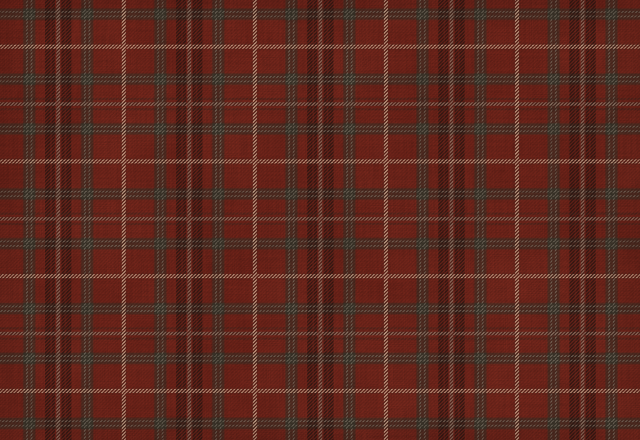
A Shadertoy shader for this texture:

```glsl
float hash(vec2 p) {
    return fract(sin(dot(p, vec2(127.1, 311.7))) * 43758.5453);
}

float noise(vec2 p) {
    vec2 i = floor(p), f = fract(p);
    f = f * f * (3.0 - 2.0 * f);
    return mix(mix(hash(i), hash(i + vec2(1, 0)), f.x),
               mix(hash(i + vec2(0, 1)), hash(i + vec2(1, 1)), f.x), f.y);
}

// Soft stripes of a given half width, one per axis
vec2 stripe(vec2 d, vec2 halfWidth, float blur) {
    return 1.0 - smoothstep(halfWidth - blur, halfWidth + blur, abs(d));
}

void mainImage(out vec4 fragColor, in vec2 fragCoord) {
    // The canvas is 768 units wide, with y running down
    float unit = 768.0 / iResolution.x;
    vec2 p = vec2(fragCoord.x, iResolution.y - fragCoord.y) * unit;
    float blur = max(0.7 * unit, 0.6);

    // Mirrored sett: distance to the cream line and to the opposite centre
    vec2 period = vec2(157.3, 137.7);
    vec2 fromCream = abs(mod(p - vec2(148.5, 56.0) + 0.5 * period, period) - 0.5 * period);
    vec2 fromCentre = 0.5 * period - fromCream;
    vec2 fromGreen = fromCream - vec2(43.9, 39.0);

    // Twill hatch and uneven dye
    float wave = 0.5 + 0.5 * sin(6.28318 * (p.x + p.y) / 4.2);
    float hatch = smoothstep(0.0, 1.0, wave);
    float wear = noise(p / 70.0) * 0.6 + noise(p / 23.0) * 0.4;
    float thread = noise(p * vec2(0.9, 0.04)) + noise(p * vec2(0.04, 0.9)) - 1.0;

    vec3 col = mix(vec3(0.39, 0.12, 0.085), vec3(0.43, 0.145, 0.105), wear);
    col *= 0.94 + 0.11 * wave;

    // Green bands, denser where they cross
    vec2 green = stripe(fromGreen, vec2(7.3, 6.8), blur + 0.6);
    vec3 moss = vec3(0.21, 0.18, 0.14) * (0.9 + 0.18 * wave);
    col = mix(col, moss, 0.58 * green.x);
    col = mix(col, moss, 0.58 * green.y);
    col = mix(col, vec3(0.17, 0.23, 0.19), 0.35 * green.x * green.y);

    // Hatched black bars in the columns, faint edging in the rows
    float bars = stripe(fromCentre - 9.8, vec2(6.0), blur).x;
    float gap = stripe(fromCentre - 8.6, vec2(1.0), blur).x;
    col = mix(col, vec3(0.13, 0.075, 0.06), bars * (1.0 - 0.4 * gap) * (0.7 - 0.5 * hatch));
    float edging = stripe(fromCentre - 6.2, vec2(1.3), blur).y;
    col = mix(col, vec3(0.20, 0.14, 0.11), edging * (0.45 - 0.25 * hatch));

    // Paired grey strands inside the green bands
    vec2 strands = stripe(abs(fromGreen) - 2.7, vec2(1.1), blur);
    float grey = max(strands.x, strands.y);
    col = mix(col, vec3(0.48, 0.45, 0.40), grey * hatch * (0.45 + 0.25 * wear));

    // Grey centre lines
    vec2 centre = stripe(fromCentre, vec2(2.3, 2.1), blur);
    float middle = max(centre.x, centre.y);
    col = mix(col, vec3(0.23, 0.14, 0.11), 0.5 * middle * (1.0 - hatch));
    col = mix(col, vec3(0.54, 0.45, 0.39), 0.75 * middle * hatch);

    // Cream lines, split into two rows along the weft, with dark flanks
    vec2 flank = stripe(fromCream, vec2(4.2), blur);
    vec2 cream = stripe(fromCream, vec2(2.4), blur);
    cream.y *= 0.6 + 0.4 * smoothstep(0.0, 1.5, fromCream.y);
    col = mix(col, vec3(0.27, 0.12, 0.09), 0.4 * max(flank.x, flank.y) * (1.0 - hatch));
    col = mix(col, vec3(0.76, 0.63, 0.53), 0.82 * max(cream.x, cream.y) * hatch);

    // Thread grain and shaded borders
    col *= 1.0 + 0.08 * thread + 0.08 * (noise(p * 0.8) - 0.5);
    vec2 uv = fragCoord / iResolution.xy;
    vec2 border = smoothstep(0.0, 0.06, min(uv, 1.0 - uv));
    col *= 0.94 + 0.06 * border.x * border.y;

    fragColor = vec4(col, 1.0);
}
```
